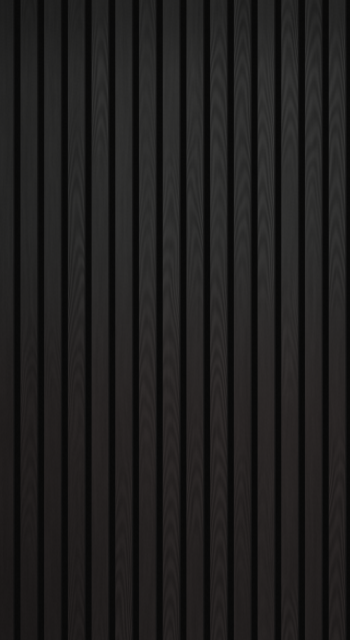
Give the GLSL for this texture, as a WebGL 2 fragment shader.

```glsl
#version 300 es
precision highp float;
// Dark timber cladding: upright slats separated by black shadow gaps.
// Slats repeat with fract; stretched noise draws straight grain and nested
// arches, and a broad light fades toward the left side and the foot.
#define SLATS 14.76
#define FIRST_GAP 0.050
#define GAP_HALF 0.118
#define SIDE_WIDTH 0.055
#define GRAIN 0.15
#define ARCHES 0.10
#define SLAT_VARIATION 0.07

uniform vec2 u_resolution;
out vec4 fragColor;

const vec3 GAP_COLOR = vec3(0.036, 0.036, 0.035);
const vec3 SIDE_COLOR = vec3(0.088, 0.087, 0.087);
const vec3 UPPER_WOOD = vec3(0.180, 0.180, 0.178);
const vec3 LOWER_WOOD = vec3(0.158, 0.143, 0.141);

float hash(vec2 p) {
  return fract(sin(dot(p, vec2(127.1, 311.7))) * 43758.5453);
}

float noise(vec2 p) {
  vec2 i = floor(p), f = fract(p);
  f = f * f * (3.0 - 2.0 * f);
  return mix(mix(hash(i), hash(i + vec2(1, 0)), f.x),
             mix(hash(i + vec2(0, 1)), hash(i + vec2(1, 1)), f.x), f.y);
}

// Signed wood figure: x runs across one slat, y along it in canvas widths.
float woodGrain(vec2 p, float id) {
  float seed = id * 17.3;
  float bend = noise(vec2(seed, p.y * 4.0)) - 0.5;
  float x = p.x + 0.25 * bend;
  float streaks = 0.6 * noise(vec2(x * 9.0 + seed, p.y * 5.0))
                + 0.4 * noise(vec2(x * 17.0 + seed, p.y * 24.0)) - 0.5;

  // Nested arches appear in patches along each slat
  float center = 0.35 + 0.3 * hash(vec2(id, 4.0));
  float rise = p.y * 22.0 + 24.0 * (x - center) * (x - center)
             + 2.0 * noise(vec2(x * 3.0 + seed, p.y * 7.0));
  float patches = smoothstep(0.4, 0.8, noise(vec2(seed + 5.0, p.y * 2.5)));
  return GRAIN * streaks + ARCHES * patches * sin(6.2832 * rise * 0.6);
}

// Broad light, strongest above and to the right of the middle
float wallLight(vec2 uv) {
  float sides = mix(0.80, 1.0, smoothstep(0.0, 0.45, uv.x))
              * mix(1.0, 0.93, smoothstep(0.8, 1.0, uv.x));
  float foot = mix(0.84, 1.0, smoothstep(0.0, 0.4, uv.y));
  float head = mix(1.0, 0.80, smoothstep(0.86, 1.0, uv.y));
  return sides * foot * head * 1.04;
}

void main() {
  vec2 uv = gl_FragCoord.xy / u_resolution;
  float along = gl_FragCoord.y / u_resolution.x;
  float cell = (uv.x - FIRST_GAP) * SLATS;
  float id = floor(cell);
  float f = fract(cell);
  float soft = 0.6 * SLATS / u_resolution.x + 0.008;

  // Slat face: warm below, neutral above
  vec3 wood = mix(LOWER_WOOD, UPPER_WOOD, smoothstep(0.3, 0.68, uv.y));
  float tone = 1.0 + SLAT_VARIATION * (hash(vec2(id, 9.0)) - 0.5);
  tone *= 1.03 - 0.08 * f;
  tone += woodGrain(vec2(f, along), id);
  wood *= tone;

  // Gap and the dim slat sides next to it
  float d = min(f, 1.0 - f);
  float face = smoothstep(-soft, soft, d - GAP_HALF - SIDE_WIDTH * step(0.5, f));
  float side = smoothstep(-soft, soft, d - GAP_HALF);
  vec3 color = mix(SIDE_COLOR, wood, face) * wallLight(uv);
  color = mix(GAP_COLOR, color, side);

  // Fine matt speckle
  color += 0.008 * (noise(vec2(uv.x, along) * vec2(280.0, 200.0)) - 0.5);
  fragColor = vec4(color, 1.0);
}
```
